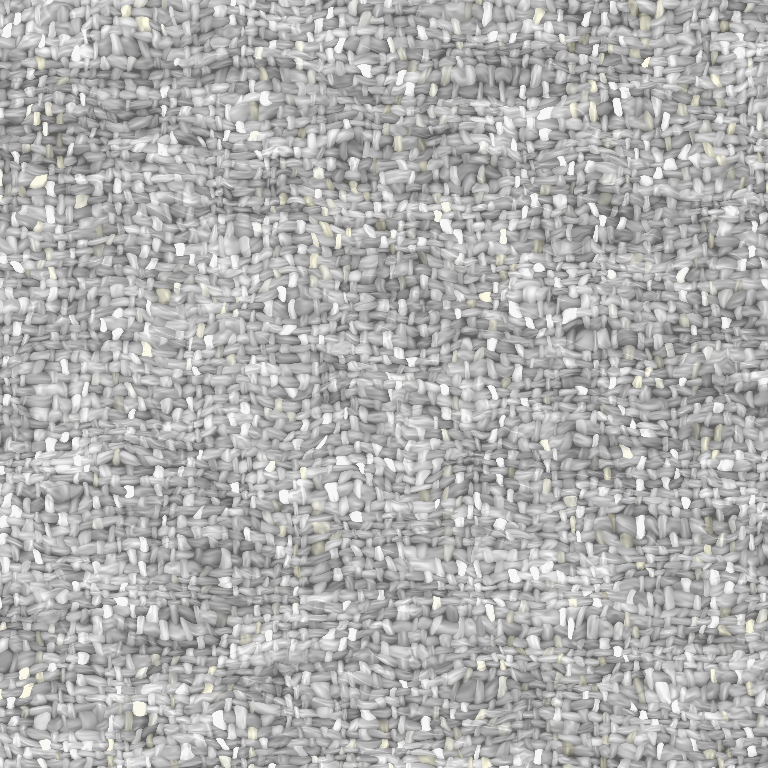
A Shadertoy shader for this texture:

```glsl
// Coarse grey woven cloth: irregular plain weave with pale slubs and loose fibres.

const vec2  THREADS     = vec2(68.0, 74.0);   // warp and weft threads per canvas
const vec2  WARP_SIZE   = vec2(0.40, 0.70);   // half width, half length in cells
const vec2  WEFT_SIZE   = vec2(0.47, 0.85);
const float WARP_TONE   = 0.70;
const float WEFT_TONE   = 0.665;
const float TONE_SPREAD = 0.20;
const float WHITE_GAIN  = 0.22;               // lift of the palest warp stitches
const float ROUNDNESS   = 0.17;               // shading across each stitch
const float GAP_DEPTH   = 0.13;
const float FIBRE_GAIN  = 0.20;
const float STREAK_GAIN = 0.17;
const float PATCH_GAIN  = 0.12;
const float HAIR_GAIN   = 0.12;
const vec3  CREAM       = vec3(1.02, 1.01, 0.92);
const vec3  NEUTRAL     = vec3(0.998, 1.0, 0.998);

float hash(vec2 p) {
    vec3 q = fract(p.xyx * vec3(0.1031, 0.1030, 0.0973));
    q += dot(q, q.yzx + 33.33);
    return fract((q.x + q.y) * q.z);
}

float noise(vec2 p) {
    vec2 i = floor(p), f = fract(p);
    f = f * f * (3.0 - 2.0 * f);
    return mix(mix(hash(i), hash(i + vec2(1, 0)), f.x),
               mix(hash(i + vec2(0, 1)), hash(i + vec2(1, 1)), f.x), f.y);
}

// Tone (x), height (y) and creaminess (z) of the stitch in one cell
vec3 stitch(vec2 cell, vec2 p) {
    bool isWarp = mod(cell.x + cell.y, 2.0) > 0.5;
    float pick = hash(cell + 17.3), width = hash(cell + 41.7);
    vec2 jitter = vec2(hash(cell + 5.1), hash(cell + 9.7)) - 0.5;
    vec2 d = p - cell - 0.5 - 0.28 * jitter;

    // Across and along the thread, with a slight lean
    vec2 local = isWarp ? d : d.yx;
    local.x += local.y * 0.5 * (hash(cell + 63.9) - 0.5);
    vec2 size = isWarp ? WARP_SIZE : WEFT_SIZE;
    size *= vec2(0.8 + 0.45 * width, 0.85 + 0.3 * pick);
    if (!isWarp && pick > 0.82) size *= vec2(1.15, 1.5);

    vec2 r = local / size;
    float edge = dot(r, r);
    float height = 1.0 - edge + 0.3 * (width - 0.5);

    // Yarn tone, rounded shading and fibres along the thread
    float tone = isWarp ? WARP_TONE : WEFT_TONE;
    tone += TONE_SPREAD * (hash(cell + 27.4) - 0.5);
    if (isWarp) tone += WHITE_GAIN * smoothstep(0.55, 1.0, pick);
    tone += ROUNDNESS * (0.5 - min(edge, 1.6));
    tone += 0.05 * clamp(d.y - d.x, -1.0, 1.0);
    tone -= GAP_DEPTH * smoothstep(0.8, 1.6, edge);
    tone += FIBRE_GAIN * (noise(local * vec2(5.5, 1.6) + cell * 7.31) - 0.5);

    float cream = isWarp ? smoothstep(0.72, 0.95, hash(cell + 83.2)) : 0.0;
    return vec3(tone, height, cream);
}

// Thin wandering strands, broken into short lengths
float hairs(vec2 p, float angle) {
    float c = cos(angle), s = sin(angle);
    vec2 q = mat2(c, s, -s, c) * p;
    float line = abs(noise(q * vec2(0.35, 1.5)) - 0.5);
    return smoothstep(0.09, 0.0, line) * smoothstep(0.5, 0.8, noise(q * 0.7 + 31.0));
}

void mainImage(out vec4 fragColor, in vec2 fragCoord) {
    vec2 uv = fragCoord / iResolution.y;

    // Threads wander and crowd together
    vec2 p = uv * THREADS;
    p.x += 1.1 * (noise(uv * vec2(30.0, 13.0)) - 0.5);
    p.y += 1.5 * (noise(uv * vec2(13.0, 24.0) + 50.0) - 0.5);
    p += 0.35 * (vec2(noise(p * 1.1 + 3.0), noise(p * 1.1 + 90.0)) - 0.5);

    // Highest stitch wins, with soft overlaps
    vec2 home = floor(p);
    vec3 top = vec3(0.46, -1.5, 0.0);
    for (int y = -1; y <= 1; y++) {
        for (int x = -2; x <= 2; x++) {
            vec3 s = stitch(home + vec2(x, y), p);
            float cover = smoothstep(-0.13, 0.13, s.y - top.y);
            top = vec3(mix(top.x, s.x, cover), max(top.y, s.y), mix(top.z, s.z, cover));
        }
    }

    // Uneven yarn: weft streaks, broad patches and stray hairs
    float tone = top.x;
    tone += STREAK_GAIN * (noise(p * vec2(0.16, 0.9) + 11.0) - 0.5);
    tone += PATCH_GAIN * (noise(uv * vec2(9.0, 12.0) + 70.0) - 0.5);
    tone += HAIR_GAIN * (hairs(p, 0.35) - 0.8 * hairs(p + 140.0, -0.3));

    // Cream flecks gather on some warp threads
    float cream = top.z * smoothstep(0.35, 0.7, noise(uv * vec2(16.0, 7.0) + 20.0));
    vec3 color = clamp(tone, 0.36, 0.97) * mix(NEUTRAL, CREAM, cream);
    fragColor = vec4(clamp(color, 0.0, 1.0), 1.0);
}
```
